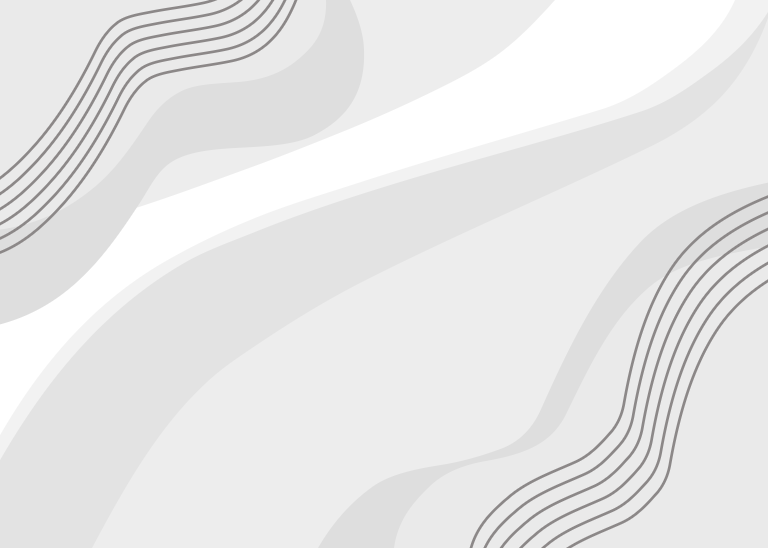
Write a WebGL 1 fragment shader that draws this background.

```glsl
precision highp float;
// Pale grey waves sweeping diagonally over white, with two bundles of thin lines.
// Every edge is a smooth spline, taken as a graph over the rising diagonal, so
// that one signed distance serves both the filled layers and the lines.
uniform vec2 u_resolution;

const vec2 CANVAS = vec2(7.68, 5.49); // design units, y pointing down
const float LINES = 6.0;
const float LINE_HALF_WIDTH = 0.0135;

const vec3 WHITE = vec3(1.0);
const vec3 MIST = vec3(0.949);
const vec3 PALE = vec3(0.929);
const vec3 HAZE = vec3(0.918);
const vec3 SILVER = vec3(0.89);
const vec3 SHADE = vec3(0.87);
const vec3 INK = vec3(0.55, 0.535, 0.535);

// Diagonal coordinates: position along the rising diagonal, and across it.
float along(vec3 knot) { return knot.x - knot.y; }
float across(vec3 knot) { return knot.x + knot.y; }
float slope(vec3 knot) { return tan(radians(45.0 - knot.z)); }

// Signed distance to a cubic span, straight beyond its ends; positive below.
float spanDistance(vec2 p, vec3 a, vec3 b) {
  float width = along(b) - along(a);
  float offset = p.x - p.y - along(a);
  float t = clamp(offset / width, 0.0, 1.0);
  float rise = across(b) - across(a);
  float ma = slope(a) * width;
  float mb = slope(b) * width;
  float quad = 3.0 * rise - 2.0 * ma - mb;
  float cube = ma + mb - 2.0 * rise;
  float gradient = (ma + t * (2.0 * quad + 3.0 * t * cube)) / width;
  float height = across(a) + t * (ma + t * (quad + t * cube));
  height += gradient * (offset - t * width);
  return (p.x + p.y - height) / sqrt(2.0 * (1.0 + gradient * gradient));
}

// Distance to a spline; each knot is x, y and heading in degrees above right.
float wave(vec2 p, vec3 k0, vec3 k1, vec3 k2, vec3 k3, vec3 k4, vec3 k5, vec3 k6) {
  float u = p.x - p.y;
  vec3 a = k0;
  vec3 b = k1;
  if (u > along(k1)) { a = k1; b = k2; }
  if (u > along(k2)) { a = k2; b = k3; }
  if (u > along(k3)) { a = k3; b = k4; }
  if (u > along(k4)) { a = k4; b = k5; }
  if (u > along(k5)) { a = k5; b = k6; }
  return spanDistance(p, a, b);
}

// Paint where the distance is negative, with a one pixel soft edge.
vec3 fill(vec3 base, vec3 color, float dist, float pixel) {
  return mix(base, color, clamp(0.5 - dist / pixel, 0.0, 1.0));
}

// Edges of the wide central sweep.
float sweepRim(vec2 p) {
  return wave(p, vec3(0.0, 4.36, 60.0), vec3(1.65, 2.62, 30.0), vec3(2.56, 2.18, 22.0),
    vec3(3.59, 1.83, 18.0), vec3(6.0, 1.10, 17.0), vec3(6.7, 0.72, 36.0), vec3(7.35, 0.0, 66.0));
}
float sweepTop(vec2 p) {
  return wave(p, vec3(0.0, 4.61, 60.0), vec3(1.85, 2.63, 30.0), vec3(2.56, 2.32, 22.0),
    vec3(3.98, 1.83, 17.0), vec3(6.4, 1.12, 18.0), vec3(7.1, 0.72, 36.0), vec3(7.68, 0.12, 58.0));
}
float sweepBottom(vec2 p) {
  return wave(p, vec3(0.92, 5.49, 62.0), vec3(2.1, 3.8, 42.0), vec3(2.56, 3.46, 34.0),
    vec3(3.63, 2.82, 27.0), vec3(6.5, 1.47, 26.0), vec3(7.2, 0.98, 46.0), vec3(7.68, 0.18, 70.0));
}

// Edges in the upper left corner.
float cornerEdge(vec2 p) {
  return wave(p, vec3(0.0, 2.55, 18.0), vec3(1.37, 2.08, 18.0), vec3(2.5, 1.68, 20.0),
    vec3(3.4, 1.33, 22.0), vec3(4.3, 0.93, 26.0), vec3(5.0, 0.53, 37.0), vec3(5.55, 0.0, 48.0));
}
float leftOuter(vec2 p) {
  return wave(p, vec3(0.0, 3.25, 15.0), vec3(1.4, 2.03, 57.0), vec3(1.72, 1.62, 32.0),
    vec3(2.4, 1.48, 3.0), vec3(3.15, 1.35, 28.0), vec3(3.64, 0.5, 92.0), vec3(3.5, 0.0, 115.0));
}
float leftInner(vec2 p) {
  return wave(p, vec3(0.0, 2.3, 8.0), vec3(0.95, 1.87, 40.0), vec3(1.48, 1.22, 56.0),
    vec3(1.82, 0.91, 26.0), vec3(2.4, 0.82, 5.0), vec3(2.95, 0.62, 38.0), vec3(3.26, 0.0, 92.0));
}
float leftLine(vec2 p) {
  return wave(p, vec3(0.0, 2.53, 22.0), vec3(0.55, 2.13, 46.0), vec3(1.24, 1.1, 64.0),
    vec3(1.46, 0.81, 38.0), vec3(1.8, 0.7, 11.0), vec3(2.32, 0.61, 12.0), vec3(2.96, 0.0, 68.0));
}

// Edges in the lower right corner.
float rightOuter(vec2 p) {
  return wave(p, vec3(3.18, 5.49, 60.0), vec3(3.72, 4.88, 36.0), vec3(4.4, 4.66, 9.0),
    vec3(5.0, 4.5, 20.0), vec3(5.41, 4.1, 66.0), vec3(6.4, 2.43, 47.0), vec3(7.68, 1.83, 12.0));
}
float rightInner(vec2 p) {
  return wave(p, vec3(3.94, 5.49, 82.0), vec3(4.3, 4.87, 44.0), vec3(4.85, 4.62, 10.0),
    vec3(5.35, 4.47, 28.0), vec3(5.66, 4.15, 64.0), vec3(6.5, 2.87, 40.0), vec3(7.68, 2.47, 10.0));
}
float rightLine(vec2 p) {
  return wave(p, vec3(4.71, 5.49, 74.0), vec3(5.1, 4.97, 40.0), vec3(5.75, 4.63, 24.0),
    vec3(6.1, 4.34, 48.0), vec3(6.24, 4.04, 80.0), vec3(6.72, 2.68, 56.0), vec3(7.68, 1.97, 22.0));
}

void main() {
  vec2 uv = gl_FragCoord.xy / u_resolution;
  vec2 p = vec2(uv.x, 1.0 - uv.y) * CANVAS;
  float pixel = CANVAS.y / u_resolution.y;

  // Filled layers, back to front.
  vec3 color = fill(WHITE, PALE, cornerEdge(p), pixel);
  color = fill(color, MIST, -sweepRim(p), pixel);
  color = fill(color, SILVER, -sweepTop(p), pixel);
  color = fill(color, PALE, -sweepBottom(p), pixel);
  color = fill(color, SHADE, leftOuter(p), pixel);
  color = fill(color, HAZE, leftInner(p), pixel);
  color = fill(color, SHADE, -rightOuter(p), pixel);
  color = fill(color, HAZE, -rightInner(p), pixel);

  // Line bundles: shifted copies of one curve in each corner.
  float nearest = 10.0;
  for (float i = 0.0; i < LINES; i++) {
    nearest = min(nearest, abs(leftLine(p + i * vec2(0.058, 0.116))));
    nearest = min(nearest, abs(rightLine(p - i * vec2(0.092, 0.122))));
  }
  color = fill(color, INK, nearest - LINE_HALF_WIDTH, pixel);
  gl_FragColor = vec4(color, 1.0);
}
```
